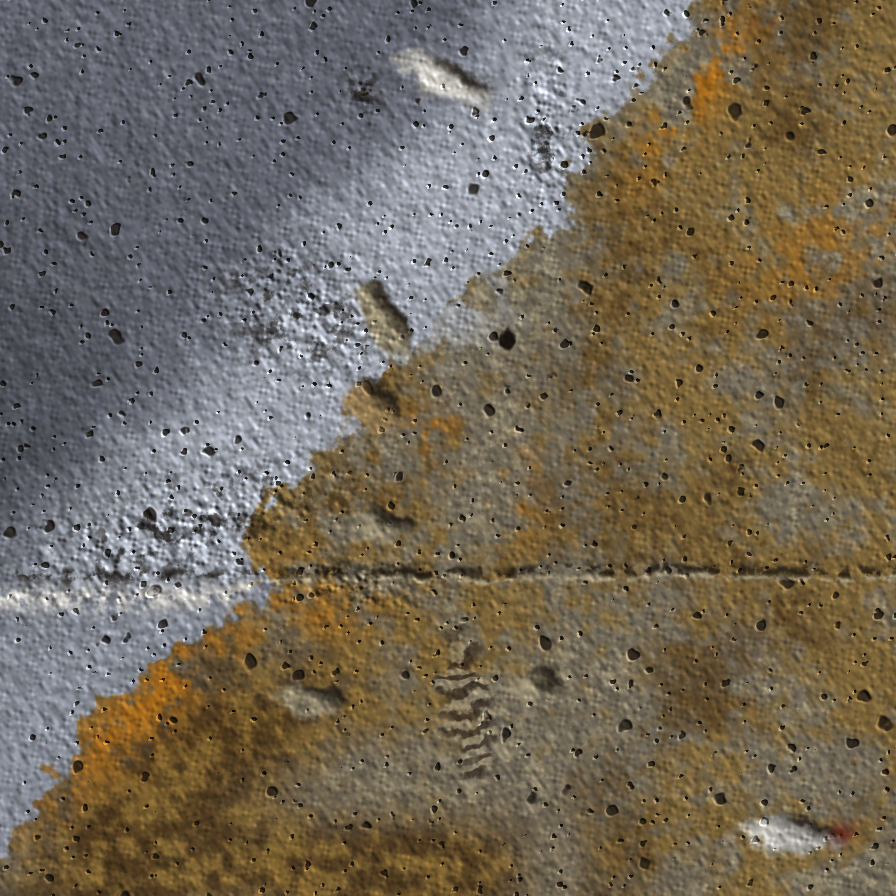
Give the GLSL for this texture, as a WebGL 2 fragment shader.

```glsl
#version 300 es
precision highp float;
uniform vec2 u_resolution;
out vec4 outColor;

const vec3 PAINT_SHADE = vec3(.38, .39, .43);
const vec3 PAINT_LIT = vec3(.62, .64, .68);
const vec3 CHALK = vec3(.8, .79, .76);
const vec3 CONCRETE = vec3(.43, .4, .34);
const vec3 SAND = vec3(.58, .54, .44);
const vec3 OCHRE = vec3(.49, .38, .18);
const vec3 RUST = vec3(.64, .4, .1);
const vec3 UMBER = vec3(.28, .2, .1);
const vec3 HOLE = vec3(.1, .08, .06);
const vec2 LIGHT = vec2(.76, .65);
const float RELIEF_STEP = .0028;
const float RELIEF_GAIN = 1.7;
const float SEAM_Y = .35;

float hash(vec2 p) {
  return fract(sin(dot(p, vec2(127.1, 311.7))) * 43758.5);
}

float noise(vec2 p) {
  vec2 i = floor(p), f = fract(p);
  f = f * f * (3.0 - 2.0 * f);
  return mix(mix(hash(i), hash(i + vec2(1, 0)), f.x),
             mix(hash(i + vec2(0, 1)), hash(i + 1.0), f.x), f.y);
}

float fbm(vec2 p) {
  float sum = 0.0, amp = .5;
  for (int i = 0; i < 5; i++) {
    sum += amp * noise(p);
    p = mat2(1.6, 1.2, -1.2, 1.6) * p + 7.3;
    amp *= .5;
  }
  return sum;
}

vec2 turn(vec2 v, float a) {
  return mat2(cos(a), -sin(a), sin(a), cos(a)) * v;
}

float bell(float x) { return exp(-x * x); }

// Soft ellipse
float blob(vec2 p, float x, float y, float rx, float ry, float a) {
  return bell(length(turn(p - vec2(x, y), a) / vec2(rx, ry)));
}

// Scattered air holes, one candidate per cell at each scale
float pits(vec2 p) {
  float depth = 0.0, cells = 26.0;
  for (int i = 0; i < 3; i++) {
    vec2 q = turn(p, float(i) + .4) * cells, id = floor(q);
    vec2 center = .3 + .4 * vec2(hash(id), hash(id + 9.1));
    float radius = mix(.1, .24, hash(id + 3.7));
    float d = length(fract(q) - center) + .25 * (noise(q * 5.0) - .5);
    depth = max(depth, step(.86, hash(id + 5.3)) * (1.0 - smoothstep(radius * .5, radius, d)));
    cells *= 1.8;
  }
  return depth;
}

float height(vec2 p, float rough) {
  float grain = .5 * noise(p * 120.0) + .4 * noise(turn(p, .6) * 230.0);
  return grain * (.6 + .8 * rough) + rough * noise(p * 65.0) - .3 * pits(p);
}

// Pale ragged floor with a shadow under the rim nearest the light
void gouge(inout vec3 col, vec2 p, float x, float y, float rx, float ry, float a, vec3 base) {
  vec2 q = turn(p - vec2(x, y), a) / vec2(rx, ry);
  float ragged = fbm(p * 48.0) - .48;
  float shadow = smoothstep(0.0, .65, dot(q, turn(LIGHT, a)) + 1.3 * ragged);
  vec3 inner = mix(base * (.95 + .8 * ragged), HOLE, shadow * .85);
  col = mix(col, inner, 1.0 - smoothstep(.65, 1.1, length(q) + 1.2 * ragged));
}

void main() {
  vec2 p = gl_FragCoord.xy / u_resolution;
  float broad = fbm(p * 5.0), mottle = fbm(p * 16.0 + 4.0), fine = fbm(p * 55.0);
  float speck = fbm(turn(p, .5) * 95.0);

  // Painted side with a soft cast shadow
  float bulge = .05 * (bell((p.y - .34) / .05) + bell((p.y - .75) / .05));
  float side = p.x + .05 - .83 * p.y - bulge + .07 * (mottle - .5) + .09 * (fine - .48);
  float below = 1.0 - smoothstep(-.006, .006, p.y - SEAM_Y);
  float lit = smoothstep(-.1, .09, p.x + .31 - .9 * p.y + .12 * (mottle - .5));
  vec3 paint = mix(PAINT_SHADE, PAINT_LIT, mix(lit, .65, below)) * (.85 + .3 * fine);
  paint *= 1.0 - .2 * blob(p, 0.0, .55, .16, .25, 0.0);

  // Stained concrete
  vec3 wall = mix(CONCRETE, SAND, .75 * smoothstep(.42, .68, speck));
  float stain = .35 * broad + .35 * mottle + .35 * fine + .1 * smoothstep(.5, 1.0, p.x) * p.y;
  wall = mix(wall, OCHRE, .75 * smoothstep(.46, .64, stain));
  wall = mix(wall, UMBER, .6 * smoothstep(.46, .66, .6 * fbm(p * 9.0 + 20.0) + .4 * speck));
  float wedge = blob(p, .21, .11, .22, .09, .75) + blob(p, .44, .03, .2, .055, 0.0);
  wall = mix(wall, mix(UMBER, OCHRE, smoothstep(.3, .7, fine)), min(wedge * 1.3, .9) * below);
  float grey = blob(p, .41, .13, .11, .04, .2) + blob(p, .62, .04, .04, .08, 0.0);
  wall = mix(wall, CONCRETE * (.7 + .7 * speck), min(grey, .8));
  float rust = blob(p, .17, .22, .18, .035, .76) + blob(p, .78, .9, .11, .028, .95)
    + blob(p, .47, .52, .045, .022, .6) + .6 * blob(p, .575, .45, .035, .05, 0.0)
    + .6 * blob(p, .36, .32, .06, .03, 0.0) + .5 * blob(p, .91, .72, .1, .06, .5);
  wall = mix(wall, RUST, min(rust, 1.0) * smoothstep(.38, .56, .4 * mottle + .6 * fine) * .9);
  float smear = blob(p, .5, .65, .08, .05, .6) * smoothstep(.5, .6, fbm(p * 34.0));
  wall = mix(wall, PAINT_LIT, smear * .8);
  vec3 col = mix(paint, wall, smoothstep(-.008, .008, side));

  // Crumbling areas and surface relief
  float rough = blob(p, .33, .65, .09, .06, -.5) + blob(p, .61, .86, .025, .08, 0.0)
    + blob(p, .2, .41, .16, .05, .3) + blob(p, .4, .35, .1, .025, 0.0) + blob(p, .405, .9, .02, .025, 0.0);
  float relief = height(p, rough) - height(p + LIGHT * RELIEF_STEP, rough);
  float shading = clamp(1.0 + RELIEF_GAIN * relief, .25, 1.7);
  col = mix(col, HOLE, pits(p) * .75);
  col = mix(col, HOLE, min(rough, 1.0) * .8 * smoothstep(.5, .62, .4 * fine + .6 * speck));

  // Seam: dark lip over a bright ridge
  float line = p.y - SEAM_Y - .006 * p.x + .012 * (mottle - .5) + .012 * (fine - .5);
  float left = 1.0 - smoothstep(.24, .3, p.x);
  float ridge = bell((line + .02 * left) / mix(.003, .013, left));
  col = mix(col, mix(SAND * 1.15, CHALK, left), ridge * smoothstep(.3, .52, speck) * .9);
  col = mix(col, HOLE, .75 * bell((line - .008) / .006) * smoothstep(.36, .56, speck));

  // Gouges and the ribbed scar
  gouge(col, p, .5, .912, .06, .023, -.35, CHALK);
  gouge(col, p, .427, .642, .048, .023, -1.05, SAND);
  gouge(col, p, .417, .547, .041, .027, -.65, mix(SAND, RUST, .3));
  gouge(col, p, .42, .414, .036, .025, .1, SAND);
  gouge(col, p, .345, .219, .046, .019, -.15, SAND);
  gouge(col, p, .596, .234, .033, .02, .1, SAND);
  gouge(col, p, .88, .069, .063, .023, 0.0, CHALK * .9);
  gouge(col, p, .566, .62, .01, .012, 0.0, HOLE);
  float ribs = smoothstep(.1, .7, .5 + .5 * sin(p.y * 300.0 + 14.0 * mottle + 8.0 * fine));
  float scar = length(turn(p - vec2(.518, .21), .13) / vec2(.032, .085)) + 1.6 * (fine - .48);
  col = mix(col, mix(HOLE * 2.0, SAND, ribs), .75 - .75 * smoothstep(.6, 1.1, scar));
  col = mix(col, vec3(.38, .12, .07), .7 * blob(p, .94, .07, .014, .012, .3));
  outColor = vec4(clamp(col * shading, 0.0, 1.0), 1.0);
}
```
